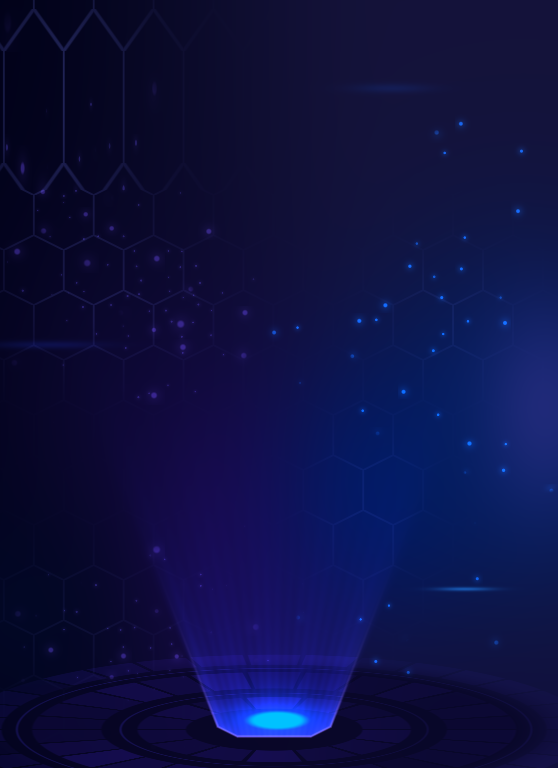
Give the GLSL for this background, as a WebGL 1 fragment shader.

```glsl
precision highp float;
// A dark navy backdrop with a light beam rising from a ringed platform.
// Soft gaussian washes set the colour; a folded hexagon lattice, hashed
// particles, elliptical ring tiles and a flared beam are layered on top.
uniform vec2 u_resolution;

float hash(vec2 p) {
  return fract(sin(dot(p, vec2(127.1, 311.7))) * 43758.55);
}

float glow(vec2 p, vec2 center, vec2 radius) {
  vec2 d = (p - center) / radius;
  return exp(-dot(d, d));
}

// Distance to a lattice of pointy hexagons: upright sides, then zigzags.
float hexDistance(vec2 p) {
  float t = (0.6745 - p.y) / 0.0716;
  float row = floor(t);
  float f = t - row;
  float x = (p.x - 0.005) / 0.078 - 0.5 * mod(row, 2.0);
  float side = abs(fract(x + 0.5) - 0.5) * 0.078;
  float zigzag = abs((f - 0.73) * 0.0716 - side * 0.5) * 0.89;
  return f < 0.73 ? side : zigzag;
}

// One jittered round particle per cell, kept with the given density.
float particles(vec2 p, float cell, float radius, float density, float seed) {
  vec2 id = floor(p / cell);
  vec2 jitter = vec2(hash(id + seed), hash(id + seed + 7.3));
  float d = length(p - (id + 0.2 + 0.6 * jitter) * cell);
  float size = radius * mix(0.5, 1.0, hash(id + seed + 3.1));
  float keep = smoothstep(0.0, 0.1, density - hash(id + seed + 11.7));
  return keep * (smoothstep(size, size * 0.4, d) + 0.25 * exp(-d * d / (size * size * 4.0)));
}

// Tiles laid around a ring between two radii.
float ringTiles(vec2 q, float inner, float outer, float count) {
  float r = length(q);
  float a = (atan(q.y, q.x) / 6.28319 + 0.5) * count;
  float band = smoothstep(inner - 0.002, inner + 0.002, r) * smoothstep(outer + 0.002, outer - 0.002, r);
  float gap = smoothstep(0.47, 0.44, abs(fract(a) - 0.5));
  return band * gap * mix(0.35, 1.0, hash(vec2(floor(a), count)));
}

vec3 backdrop(vec2 p) {
  vec3 c = mix(vec3(0.005, 0.008, 0.10), vec3(0.078, 0.072, 0.225), smoothstep(-0.02, 0.52, p.x));
  c = mix(c, vec3(0.045, 0.03, 0.19), 0.7 * glow(p, vec2(0.15, 0.48), vec2(0.18, 0.25)));
  c = mix(c, vec3(0.10, 0.035, 0.31), 0.85 * glow(p, vec2(0.32, 0.31), vec2(0.17, 0.25)));
  c = mix(c, vec3(0.0, 0.09, 0.38), 0.9 * glow(p, vec2(0.50, 0.36), vec2(0.13, 0.17)));
  c = mix(c, vec3(0.005, 0.125, 0.40), 0.9 * glow(p, vec2(0.68, 0.44), vec2(0.21, 0.24)));
  c = mix(c, vec3(0.14, 0.17, 0.49), 0.85 * glow(p, vec2(0.71, 0.47), vec2(0.08, 0.13)));
  c = mix(c, vec3(0.005, 0.03, 0.15), 0.8 * glow(p, vec2(0.02, 0.20), vec2(0.13, 0.14)));
  c = mix(c, vec3(0.06, 0.055, 0.24), 0.8 * glow(p, vec2(0.66, 0.03), vec2(0.25, 0.13)));
  return c;
}

void main() {
  vec2 p = gl_FragCoord.xy / u_resolution * vec2(0.7266, 1.0);
  vec3 color = backdrop(p);

  // The lattice and the violet dust are drawn out tall near the top.
  vec2 tall = vec2(p.x, min(p.y, 0.753) + max(p.y - 0.753, 0.0) / 2.8);

  // Hexagon outlines, visible in patches.
  float hexMask = 1.1 * glow(p, vec2(0.07, 0.88), vec2(0.12, 0.19))
    + 0.5 * glow(p, vec2(0.14, 0.61), vec2(0.14, 0.09))
    + 0.3 * glow(p, vec2(0.58, 0.59), vec2(0.08, 0.08))
    + 0.3 * glow(p, vec2(0.48, 0.35), vec2(0.07, 0.11))
    + 0.3 * glow(p, vec2(0.10, 0.19), vec2(0.11, 0.10));
  color += vec3(0.10, 0.11, 0.20) * hexMask * smoothstep(0.002, 0.0004, hexDistance(tall));

  // Violet dust on the left, blue sparks on the right.
  float dust = glow(p, vec2(0.08, 0.76), vec2(0.10, 0.14))
    + glow(p, vec2(0.20, 0.59), vec2(0.10, 0.10))
    + 0.7 * glow(p, vec2(0.20, 0.18), vec2(0.12, 0.10));
  color += vec3(0.13, 0.09, 0.27) * particles(tall, 0.043, 0.0065, 0.55 * dust, 2.0);
  color += vec3(0.10, 0.08, 0.22) * particles(tall, 0.019, 0.002, 0.5 * dust, 5.0);
  float sparks = glow(p, vec2(0.52, 0.59), vec2(0.12, 0.13))
    + 0.7 * glow(p, vec2(0.63, 0.73), vec2(0.09, 0.09))
    + glow(p, vec2(0.66, 0.39), vec2(0.08, 0.03))
    + glow(p, vec2(0.49, 0.19), vec2(0.11, 0.08));
  color += vec3(0.02, 0.27, 0.58) * particles(p, 0.037, 0.004, 0.55 * sparks, 9.0);

  // Thin horizontal flares.
  color += vec3(0.05, 0.25, 0.38) * glow(p, vec2(0.605, 0.233), vec2(0.035, 0.0025));
  color += vec3(0.02, 0.04, 0.14) * glow(p, vec2(0.06, 0.551), vec2(0.07, 0.005));
  color += vec3(0.0, 0.04, 0.10) * glow(p, vec2(0.51, 0.885), vec2(0.05, 0.006));

  // Platform seen at a low angle: dark floor, two tiled rings, thin outlines.
  vec2 q = (p - vec2(0.357, 0.05)) * vec2(1.0, 4.2);
  float r = length(q);
  color = mix(color, vec3(0.025, 0.018, 0.14), 0.8 * smoothstep(0.40, 0.30, r));
  float leftLight = mix(1.0, 0.4, smoothstep(0.2, 0.6, p.x));
  float tiles = ringTiles(q, 0.115, 0.178, 14.0) + 0.8 * ringTiles(q, 0.225, 0.315, 26.0)
    + 0.5 * ringTiles(q, 0.355, 0.41, 34.0);
  color += vec3(0.065, 0.035, 0.20) * tiles * leftLight;
  float outlines = smoothstep(0.003, 0.0, abs(r - 0.20)) + smoothstep(0.003, 0.0, abs(r - 0.335));
  color += vec3(0.05, 0.04, 0.16) * outlines * leftLight;

  // Beam flaring upward, with faint rays and a chamfered glowing rim.
  float x = p.x - 0.357;
  float h = p.y - 0.05;
  float rise = max(h, 0.0);
  float halfWidth = 0.072 + 0.385 * h;
  float foot = 0.041 + 0.5 * max(abs(x) - 0.048, 0.0);
  float edge = max((abs(x) - halfWidth) * 0.93, foot - p.y);
  float inside = smoothstep(0.002 + 0.06 * rise, -0.002 - 0.06 * rise, edge);
  float lane = x / max(halfWidth, 0.02);
  float rays = 0.85 + 0.15 * sin(lane * 23.0) * sin(lane * 37.0 + 1.0);
  color += vec3(0.065, 0.075, 0.47) * inside * rays * exp(-rise * 9.0);
  color += vec3(0.10, 0.12, 0.30) * inside * exp(-rise * 15.0) * exp(-abs(edge) * 90.0);
  color += vec3(0.30, 0.22, 0.40) * smoothstep(0.0028, 0.0, abs(edge)) * exp(-rise * 22.0);

  // Bright disc and its halo at the foot of the beam.
  vec2 disc = (p - vec2(0.361, 0.062)) / vec2(0.041, 0.0125);
  color += vec3(0.0, 0.22, 0.65) * inside * exp(-0.4 * dot(disc, disc));
  color += vec3(0.0, 0.07, 0.20) * inside * glow(p, vec2(0.361, 0.075), vec2(0.06, 0.035));
  color = mix(color, vec3(0.0, 0.76, 1.0), smoothstep(1.1, 0.7, length(disc)));

  gl_FragColor = vec4(color, 1.0);
}
```
